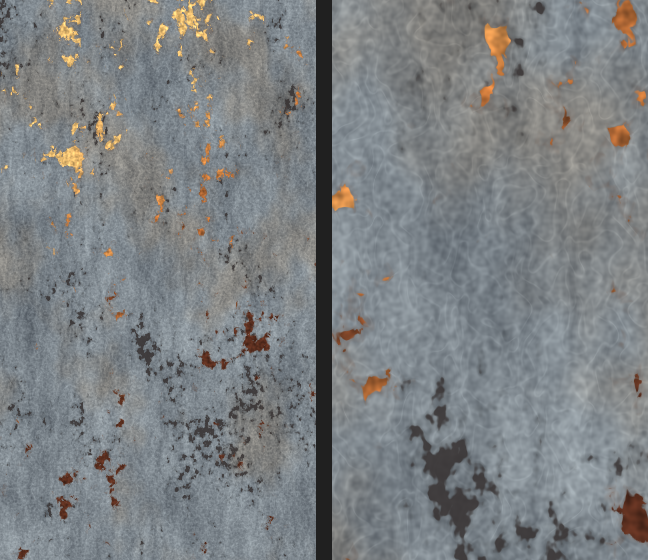
Left, the full canvas; right, a detail of the centre.
A WebGL 2 fragment shader for this texture:

```glsl
#version 300 es
precision highp float;
// Weathered slate plaster with vertical streaks, crackle and fine grain.
// Flakes of metal leaf break through it, ageing from gold (upper left)
// to dark rust (lower right); every layer is thresholded gradient noise.
uniform vec2 u_resolution;
out vec4 fragColor;

vec2 gradient(vec2 cell) {
    float angle = 6.2832 * fract(sin(dot(cell, vec2(127.1, 311.7))) * 43758.5);
    return vec2(cos(angle), sin(angle));
}

// Gradient noise, roughly -1 to 1
float noise(vec2 p) {
    vec2 i = floor(p), f = p - i;
    vec2 u = f * f * f * (f * (f * 6.0 - 15.0) + 10.0);
    vec2 e = vec2(1.0, 0.0);
    float low = mix(dot(gradient(i), f), dot(gradient(i + e), f - e), u.x);
    float high = mix(dot(gradient(i + e.yx), f - e.yx),
                     dot(gradient(i + 1.0), f - 1.0), u.x);
    return 1.6 * mix(low, high, u.y);
}

float fbm(vec2 p, int octaves) {
    float sum = 0.0, amplitude = 0.5;
    for (int i = 0; i < octaves; i++) {
        sum += amplitude * noise(p);
        p = p * 2.03 + vec2(17.3, 9.1);
        amplitude *= 0.55;
    }
    return sum;
}

float bell(float x, float width) {
    return exp(-x * x / (width * width));
}

// Slate ground: clouds, streaks, pale crackle lines and grain
vec3 plaster(vec2 p, float height) {
    vec2 warped = p + 0.012 * vec2(noise(p * 24.0), noise(p * 24.0 + 40.0));
    float clouds = fbm(p * vec2(5.0, 3.5) + 3.0, 4);
    float streaks = fbm(warped * vec2(38.0, 8.0), 4);
    float crackle = 1.0 - smoothstep(0.0, 0.22, abs(noise(warped * vec2(62.0, 44.0))));
    float grain = noise(p * 105.0 + 7.0) + 0.8 * noise(p * 170.0);
    float tone = 0.56 + 0.38 * clouds + 0.38 * streaks
               + 0.12 * crackle + 0.17 * grain;
    vec3 colour = mix(vec3(0.34, 0.36, 0.38), vec3(0.64, 0.66, 0.665),
                      clamp(tone, 0.0, 1.15));
    // Warm dusty veils, stronger near the top
    float veil = fbm(p * vec2(3.2, 2.6) + 21.0, 4) + 0.3 * height - 0.14;
    colour *= mix(vec3(0.97, 1.0, 1.03), vec3(1.01, 0.965, 0.92),
                  smoothstep(-0.1, 0.4, veil));
    return colour;
}

// Where soot gathers: lower right, one central smudge, a corner and a seam
float sootAmount(vec2 p, float height) {
    float bias = 0.24 * bell(p.x - 0.78, 0.22) * bell(height - 0.25, 0.14)
               + 0.40 * bell(p.x - 0.45, 0.05) * bell(height - 0.39, 0.055)
               + 0.30 * bell(p.x, 0.09) * smoothstep(0.75, 1.0, height)
               + 0.14 * bell(p.x - 0.32, 0.03) * smoothstep(0.5, 0.8, height);
    return 0.55 * fbm(p * vec2(6.0, 4.0) + 51.0, 4)
         + 0.6 * fbm(p * vec2(48.0, 38.0) + 13.0, 3) + bias - 0.34;
}

// Signed coverage of the leaf: clusters broken up by ragged detail
float leafCoverage(vec2 p, float height) {
    float leftBand = bell(p.x - 0.25, 0.2) * smoothstep(0.42, 0.62, height);
    float diagonal = bell(p.x - 0.57 - 0.33 * (1.0 - height), 0.17)
                   * smoothstep(0.1, 0.3, height);
    float foot = bell(height - 0.1, 0.1) * (1.0 - smoothstep(0.3, 0.5, p.x));
    float bands = max(max(leftBand, diagonal), foot);
    vec2 ragged = p + 0.006 * vec2(noise(p * 55.0), noise(p * 55.0 + 80.0));
    return 0.6 * fbm(p * vec2(7.0, 5.0) + 33.0, 3)
         + 0.62 * fbm(ragged * vec2(27.0, 20.0) + 5.0, 4)
         + 0.21 * bands - 0.47;
}

vec3 leafColour(vec2 p, float height) {
    float age = 1.0 - height + 0.35 * p.x + 0.14 * noise(p * 9.0);
    vec3 colour = mix(vec3(0.93, 0.75, 0.45), vec3(0.78, 0.47, 0.23),
                      smoothstep(0.3, 0.6, age));
    colour = mix(colour, vec3(0.35, 0.18, 0.12), smoothstep(0.58, 0.84, age));
    // Crumpled sheen
    return colour * (1.0 + 0.24 * noise(p * 75.0) + 0.16 * noise(p * 140.0));
}

void main() {
    vec2 p = gl_FragCoord.xy / u_resolution.x;
    float height = gl_FragCoord.y / u_resolution.y;
    vec3 colour = plaster(p, height);

    // Soot: soft halo, then speckled dark core
    float soot = sootAmount(p, height);
    colour *= 1.0 - 0.16 * smoothstep(-0.2, 0.05, soot);
    colour = mix(colour, vec3(0.22, 0.20, 0.20), 0.85 * smoothstep(-0.01, 0.12, soot));

    // Leaf: brown stain around each flake, then the flake itself
    float leaf = leafCoverage(p, height);
    float stain = smoothstep(-0.16, 0.02, leaf) * (0.6 + 0.4 * noise(p * 90.0));
    colour = mix(colour, vec3(0.43, 0.35, 0.31), 0.55 * stain);
    float edge = max(0.025, 0.7 * fwidth(leaf));
    colour = mix(colour, leafColour(p, height), smoothstep(-edge, edge, leaf));

    fragColor = vec4(clamp(colour, 0.0, 1.0), 1.0);
}
```
